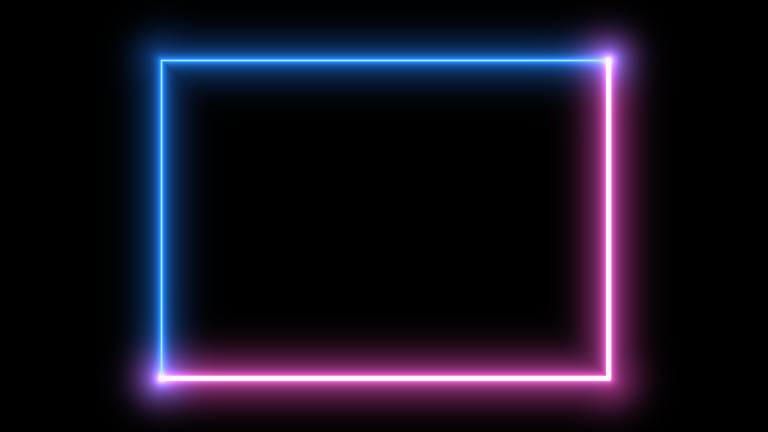
This background is drawn by a Shadertoy shader. Its source:

```glsl
// A neon rectangle on black: thin blue tube on the left and top,
// thick pink tube on the right and bottom. Each tube is a distance to
// two segments, shaded as a white core, a tight glow and a wide halo.

// Frame corners, in units of canvas height, relative to the centre
const vec2 FRAME_MIN = vec2(-0.515, -0.376);
const vec2 FRAME_MAX = vec2(0.520, 0.360);

const vec3 BLUE_CORE = vec3(0.68, 0.93, 1.00);
const vec3 BLUE_GLOW = vec3(0.12, 0.50, 0.88);
const vec3 BLUE_HALO = vec3(0.045, 0.17, 0.36);
const vec3 PINK_CORE = vec3(1.00, 0.97, 1.00);
const vec3 PINK_GLOW = vec3(0.92, 0.44, 0.86);
const vec3 PINK_HALO = vec3(0.44, 0.14, 0.36);

const float BLUE_RADIUS = 0.0020;
const float PINK_RADIUS = 0.0063;
const float GLOW_REACH = 0.0116;
const float BLUE_REACH = 0.065;
const float PINK_REACH = 0.070;
const float CORNER_BLEND = 0.045;

float segmentDistance(vec2 p, vec2 a, vec2 b) {
    vec2 ab = b - a;
    float t = clamp(dot(p - a, ab) / dot(ab, ab), 0.0, 1.0);
    return length(p - a - ab * t);
}

// Minimum with a rounded crease, so halos join softly at a corner
float smoothMin(float a, float b, float k) {
    float h = max(k - abs(a - b), 0.0) / k;
    return min(a, b) - 0.25 * k * h * h;
}

// Light around a tube made of two segments at distances d.x and d.y
vec3 tubeLight(vec2 d, vec3 glow, vec3 halo, float reach) {
    float nearest = min(d.x, d.y);
    float soft = max(smoothMin(d.x, d.y, CORNER_BLEND), 0.0) / reach;
    return glow * exp(-nearest / GLOW_REACH) + halo * exp(-soft * soft);
}

// Antialiased coverage of the bright centre of a tube
float coreMask(vec2 d, float radius, float pixel) {
    float edge = max(pixel, radius * 0.4);
    return 1.0 - smoothstep(radius - edge * 0.5, radius + edge * 0.5, min(d.x, d.y));
}

void mainImage(out vec4 fragColor, in vec2 fragCoord) {
    float pixel = 1.0 / iResolution.y;
    vec2 p = (fragCoord - 0.5 * iResolution.xy) * pixel;

    vec2 topLeft = vec2(FRAME_MIN.x, FRAME_MAX.y);
    vec2 bottomRight = vec2(FRAME_MAX.x, FRAME_MIN.y);
    vec2 blue = vec2(segmentDistance(p, FRAME_MIN, topLeft),
                     segmentDistance(p, topLeft, FRAME_MAX));
    vec2 pink = vec2(segmentDistance(p, FRAME_MAX, bottomRight),
                     segmentDistance(p, bottomRight, FRAME_MIN));

    // Halos add up, then the cores lie on top
    vec3 color = tubeLight(blue, BLUE_GLOW, BLUE_HALO, BLUE_REACH)
               + tubeLight(pink, PINK_GLOW, PINK_HALO, PINK_REACH);
    color = mix(color, BLUE_CORE, coreMask(blue, BLUE_RADIUS, pixel));
    color = mix(color, PINK_CORE, coreMask(pink, PINK_RADIUS, pixel));

    fragColor = vec4(clamp(color, 0.0, 1.0), 1.0);
}
```
